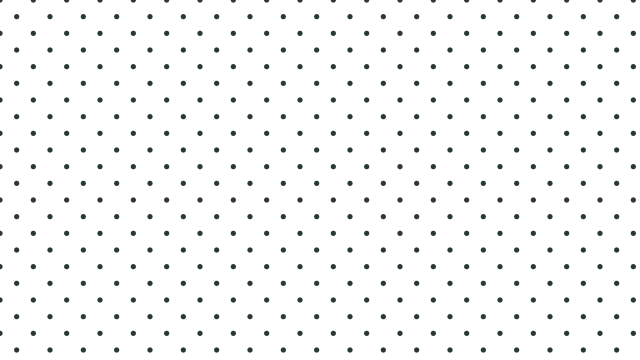
A Shadertoy shader for this pattern:

```glsl
// Distance from p to the nearest point of the unit grid
float gridDistance(vec2 p) {
    return length(fract(p + 0.5) - 0.5);
}

void mainImage(out vec4 fragColor, in vec2 fragCoord) {
    // 10.8 tiles down the canvas, anchored at the top left corner
    float pixel = 10.8 / iResolution.y;
    vec2 p = vec2(fragCoord.x, iResolution.y - fragCoord.y) * pixel;

    // Two grids, half a tile apart, give the staggered dots
    float dist = min(gridDistance(p), gridDistance(p + 0.5)) - 0.078;
    float dotMask = 1.0 - smoothstep(-0.65 * pixel, 0.65 * pixel, dist);

    vec3 paper = vec3(1.0);
    vec3 ink = vec3(0.17, 0.22, 0.22);
    fragColor = vec4(mix(paper, ink, dotMask), 1.0);
}
```
